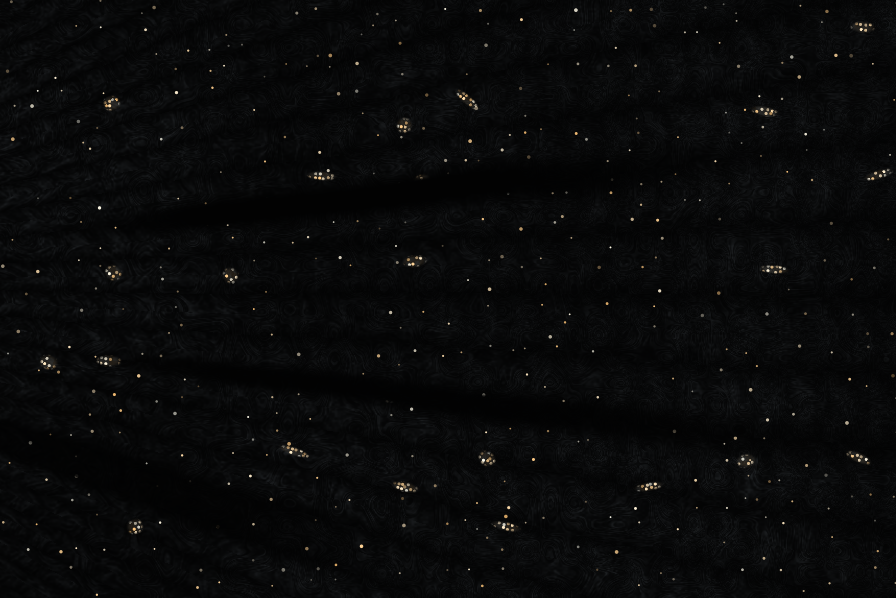
Give the GLSL for this texture, as a WebGL 2 fragment shader.

```glsl
#version 300 es
precision highp float;
// Black ribbed knit fanning out from the left, with dark folds and scattered gold glitter.

#define RIB_PITCH 0.0888
#define STITCH_PITCH 0.062
#define FAN_CENTER 0.52
#define FIBRE_GAIN 0.092
#define SHADOW_LEVEL 0.007
#define SPARK_CELL 0.036
#define SPARK_SHARE 0.38
#define CLUSTER_CELL 0.15
#define CLUSTER_SHARE 0.36
#define GRAIN_CELL 0.0075
#define KNIT_TINT vec3(0.92, 1.0, 1.07)

uniform vec2 u_resolution;
out vec4 fragColor;

float hash(vec2 p) {
    return fract(sin(dot(p, vec2(127.1, 311.7))) * 43758.5453);
}

vec2 hash2(vec2 p) {
    return vec2(hash(p), hash(p + 37.3));
}

float noise(vec2 p) {
    vec2 i = floor(p), f = fract(p);
    f = f * f * (3.0 - 2.0 * f);
    return mix(mix(hash(i), hash(i + vec2(1, 0)), f.x),
               mix(hash(i + vec2(0, 1)), hash(i + vec2(1, 1)), f.x), f.y);
}

// Fan coordinate: constant along each rib
float fanCoord(vec2 p) {
    float v = (p.y - FAN_CENTER) / (0.5 + 0.65 * p.x);
    return v + 0.012 * (noise(p * vec2(5.0, 7.0)) - 0.5);
}

// Shadow of a deep fold, tapering at both ends
float fold(float v, float x, float center, float width, vec4 span) {
    float taper = smoothstep(span.x, span.y, x) * (1.0 - smoothstep(span.z, span.w, x));
    return taper * (1.0 - smoothstep(0.35 * width, 1.5 * width, abs(v - center)));
}

// Light falling on ribs, stitches and folds
float knitLight(vec2 p, float v) {
    float rib = (v - 0.165) / RIB_PITCH;
    float across = fract(rib) - 0.5;
    float crown = 1.0 - smoothstep(0.15, 0.55, abs(across));
    float along = p.x / STITCH_PITCH + 0.9 * abs(across) + 0.5 * floor(rib);
    float bump = 0.5 + 0.5 * cos(6.2832 * (along + 0.4 * noise(p * 22.0)));
    float light = mix(0.42, 1.0, crown) * mix(0.62, 1.0, bump);
    light *= 0.72 + 0.55 * noise(p * 4.0 + 8.0);
    light *= 1.0 - fold(v, p.x, 0.165, 0.034, vec4(0.05, 0.35, 0.75, 1.4));
    light *= 1.0 - 0.9 * fold(v, p.x, -0.19, 0.027, vec4(0.1, 0.4, 0.8, 1.7));
    light *= 1.0 - 0.8 * fold(v, p.x, -0.5, 0.065, vec4(-0.3, 0.0, 0.35, 0.75));
    return light;
}

// Short fibres slanting both ways along the stitches
float fibres(vec2 p, float v) {
    float side = fract((v - 0.165) / RIB_PITCH) < 0.5 ? 1.0 : -1.0;
    float slant = side * (0.35 + 0.6 * noise(p * 25.0));
    vec2 q = vec2(p.x + slant * p.y, p.y - slant * p.x);
    return 0.65 * noise(q * vec2(65.0, 190.0)) + 0.35 * noise(p * vec2(210.0, 260.0));
}

// Soft-edged dot
float dotMask(vec2 d, float radius, float px) {
    return 1.0 - smoothstep(radius - 0.6 * px, radius + 0.6 * px, length(d));
}

vec3 glintColor(float pick) {
    return mix(vec3(0.95, 0.72, 0.42), vec3(0.95, 0.94, 0.88), pick);
}

// Single specks, denser in some patches
vec3 sparks(vec2 p, float px) {
    vec2 cell = floor(p / SPARK_CELL);
    vec2 center = (cell + 0.12 + 0.76 * hash2(cell)) * SPARK_CELL;
    float share = SPARK_SHARE * (0.4 + 1.2 * noise(cell * 0.35));
    float lit = step(hash(cell + 71.0), share);
    float size = hash(cell + 13.0);
    float mask = dotMask(p - center, 0.0014 + 0.0017 * size * size, px);
    return lit * mask * (0.3 + 0.7 * hash(cell + 5.0)) * glintColor(hash(cell + 29.0));
}

// Flecks made of many tiny grains, round or drawn out
vec3 clusters(vec2 p, float px) {
    vec2 cell = floor(p / CLUSTER_CELL);
    vec2 d = p - (cell + 0.2 + 0.6 * hash2(cell + 3.0)) * CLUSTER_CELL;
    float turn = 1.2 * (hash(cell + 17.0) - 0.6);
    d = mat2(cos(turn), -sin(turn), sin(turn), cos(turn)) * d;
    float stretch = hash(cell + 23.0);
    vec2 radii = vec2(mix(0.013, 0.027, stretch), mix(0.014, 0.007, stretch));
    float body = 1.0 - smoothstep(0.55, 1.1, length(d / radii));
    vec2 grain = floor(d / GRAIN_CELL);
    vec2 center = (grain + 0.25 + 0.5 * hash2(grain + cell)) * GRAIN_CELL;
    float mask = dotMask(d - center, 0.0026, px) * step(0.25, hash(grain + cell * 7.0));
    float lit = step(hash(cell + 41.0), CLUSTER_SHARE);
    vec3 tone = glintColor(hash(grain + cell + 9.0));
    return lit * body * tone * (0.12 + mask * (0.35 + 0.6 * hash(grain + 19.0)));
}

void main() {
    vec2 p = gl_FragCoord.xy / u_resolution.y;
    float px = 1.0 / u_resolution.y;
    float v = fanCoord(p);
    float light = knitLight(p, v);
    float fibre = fibres(p, v);
    vec3 color = KNIT_TINT * (SHADOW_LEVEL + light * (0.015 + FIBRE_GAIN * fibre * fibre));
    float exposed = smoothstep(0.05, 0.3, light);
    color += exposed * (sparks(p, px) + clusters(p, px));
    fragColor = vec4(min(color, 1.0), 1.0);
}
```
